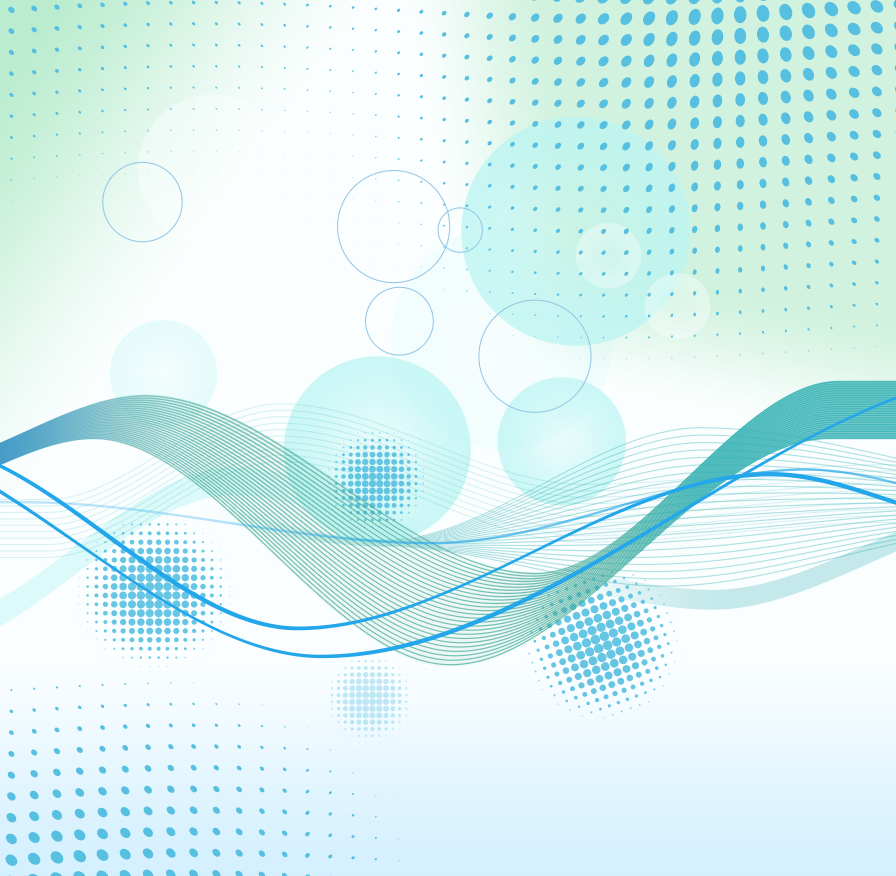
Give the GLSL for this background, as a Shadertoy shader.

```glsl
// Airy abstract backdrop: mint and sky washes, halftone dots, bubbles, flowing ribbons.
// Curves chain smoothsteps between crests and troughs; line sheets repeat between two
// curves, and each halftone dot is sized by the place of its cell.

const float UNITS = 750.0;  // design units per canvas height, y down
const float RIBBON_LINES = 26.0;
const float VEIL_LINES = 22.0;
const vec3 PAPER = vec3(0.985, 0.997, 1.0);
const vec3 SKY = vec3(0.83, 0.94, 0.995);
const vec3 MINT = vec3(0.73, 0.925, 0.81);
const vec3 PALE_MINT = vec3(0.82, 0.95, 0.875);
const vec3 AQUA = vec3(0.73, 0.96, 0.95);
const vec3 DOT_BLUE = vec3(0.34, 0.75, 0.88);
const vec3 STROKE_BLUE = vec3(0.14, 0.65, 0.92);
const vec3 RING_BLUE = vec3(0.58, 0.78, 0.9);
const vec3 SEA_GREEN = vec3(0.25, 0.66, 0.58);
const vec3 TEAL = vec3(0.2, 0.69, 0.7);
const vec3 DEEP_BLUE = vec3(0.2, 0.57, 0.76);

struct Curve { vec4 x; vec4 y; };  // four turning points
const Curve RIBBON_TOP = Curve(vec4(-80, 125, 460, 718), vec4(400, 338, 490, 326));
const Curve RIBBON_LOW = Curve(vec4(-90, 80, 385, 710), vec4(425, 376, 571, 376));
const Curve VEIL_TOP = Curve(vec4(100, 330, 600, 900), vec4(420, 462, 363, 410));
const Curve VEIL_LOW = Curve(vec4(100, 330, 570, 860), vec4(440, 468, 505, 455));
const Curve MIST = Curve(vec4(40, 240, 500, 760), vec4(425, 343, 412, 395));
const Curve LEFT_BAND = Curve(vec4(-70, 200, 420, 600), vec4(535, 400, 455, 470));
const Curve RIGHT_BAND = Curve(vec4(420, 610, 880, 990), vec4(480, 505, 425, 420));
const Curve STROKE_A = Curve(vec4(-70, 255, 660, 860), vec4(380, 538, 406, 450));
const Curve STROKE_B = Curve(vec4(-140, 275, 890, 999), vec4(370, 562, 315, 320));
const Curve STROKE_C = Curve(vec4(20, 370, 690, 900), vec4(430, 465, 402, 440));

// Bubbles: centre, radius, strength (negative is white)
const vec4 BUBBLES[8] = vec4[8](
  vec4(493, 198, 98, 0.75), vec4(323, 385, 80, 0.75), vec4(481, 378, 55, 0.72),
  vec4(182, 145, 64, -0.42), vec4(140, 320, 46, 0.32), vec4(521, 219, 28, -0.4),
  vec4(580, 262, 28, -0.4), vec4(430, 290, 95, 0.14));
const vec3 RINGS[5] = vec3[5](vec3(122, 173, 34), vec3(337, 194, 48),
  vec3(394, 197, 19), vec3(342, 275, 29), vec3(458, 305, 48));
// Dot clusters: centre, reach, spacing
const vec4 CLUSTERS[4] = vec4[4](vec4(132, 506, 86, 7.6), vec4(322, 411, 58, 6.2),
  vec4(515, 550, 86, 8.2), vec4(316, 598, 52, 5.8));

float pixel;  // design units per screen pixel

float cover(float d) { return clamp(0.5 - d / pixel, 0.0, 1.0); }

void paint(inout vec3 col, vec3 ink, float a) { col = mix(col, ink, a); }

mat2 turn(float a) { return mat2(cos(a), sin(a), -sin(a), cos(a)); }

float wave(float x, Curve c) {
  return c.y.x + dot(c.y.yzw - c.y.xyz, smoothstep(c.x.xyz, c.x.yzw, vec3(x)));
}

Curve lower(Curve c, float h) { return Curve(c.x, c.y + h); }

// Scales a vertical offset to a perpendicular distance
float tilt(float x, Curve c) {
  float slope = wave(x + 0.5, c) - wave(x - 0.5, c);
  return inversesqrt(1.0 + slope * slope);
}

float stroke(vec2 p, Curve c, float width) {
  return cover(abs(p.y - wave(p.x, c)) * tilt(p.x, c) - 0.5 * width);
}

float sheet(vec2 p, Curve top, Curve low) {
  return cover(wave(p.x, top) - p.y) * cover(p.y - wave(p.x, low));
}

float lines(vec2 p, Curve top, Curve low, float count) {
  float start = wave(p.x, top);
  float gap = max(wave(p.x, low) - start, 0.5) / count;
  float d = abs(fract((p.y - start) / gap) - 0.5) * gap;
  return cover(d * tilt(p.x, low) - 0.5) * sheet(p, top, low);
}

float dotShape(vec2 q, float r) { return cover(length(q) - r) * smoothstep(0.0, 1.2, r); }

// Tilted dots swelling toward the upper right and lower left
float cornerDots(vec2 p) {
  const vec2 CELL = vec2(19.5, 18.2);
  p.y += 7.0 * sin(p.x / 110.0);
  vec2 c = (floor(p / CELL) + 0.5) * CELL;
  float right = 6.6 * exp(-pow(abs(c.x - 650.0) / 250.0, 2.0)) * (1.0 - c.y / 335.0);
  float left = (1.0 + 2.0 * exp(-c.x / 130.0)) * (1.0 - c.y / 210.0);
  float corner = 5.8 * (1.0 - length((c - vec2(50, 750)) / vec2(330, 190)));
  float lean = c.x < 250.0 ? 0.8 : clamp((c.x - 625.0) / 130.0, -0.8, 0.8);
  vec2 q = turn(lean) * (p - c);
  return dotShape(q * vec2(0.88, 1.2).yx, max(corner, max(right, left)));
}

float clusterDots(vec2 p, vec4 k, float angle) {
  vec2 q = turn(angle) * (p - k.xy);
  vec2 c = (floor(q / k.w) + 0.5) * k.w;
  float fade = max(1.0 - length(c) / k.z, 0.0);
  return dotShape(q - c, k.w * 0.52 * sqrt(fade) * smoothstep(0.0, 0.7, fade));
}

void mainImage(out vec4 fragColor, in vec2 fragCoord) {
  pixel = UNITS / iResolution.y;
  vec2 p = vec2(fragCoord.x, iResolution.y - fragCoord.y) * pixel;

  // Soft washes
  vec3 col = mix(PAPER, SKY, smoothstep(540.0, 765.0, p.y));
  paint(col, MINT, 1.0 - smoothstep(20.0, 340.0, p.x + 0.7 * p.y));
  float fall = smoothstep(120.0, 240.0, p.y - 0.2 * p.x);
  paint(col, PALE_MINT, smoothstep(335.0, 470.0, p.x - 0.2 * p.y) * (1.0 - fall));

  // Bubbles, corner dots and rings
  for (int i = 0; i < 8; i++) {
    vec4 b = BUBBLES[i];
    float d = length(p - b.xy);
    float body = abs(b.w) * mix(0.45, 1.0, smoothstep(0.0, b.z, d));
    paint(col, b.w < 0.0 ? PAPER : AQUA, cover(d - b.z) * body);
  }
  paint(col, DOT_BLUE, cornerDots(p));
  for (int i = 0; i < 5; i++)
    paint(col, RING_BLUE, cover(abs(length(p - RINGS[i].xy) - RINGS[i].z) - 0.45));

  // Pale bands and thin veils
  float start = smoothstep(150.0, 400.0, p.x);
  paint(col, AQUA, 0.5 * (1.0 - start) * sheet(p, LEFT_BAND, lower(LEFT_BAND, 24.0)));
  paint(col, TEAL, 0.27 * smoothstep(460.0, 620.0, p.x) * sheet(p, RIGHT_BAND, lower(RIGHT_BAND, 17.0)));
  paint(col, TEAL, 0.17 * lines(p, MIST, lower(MIST, 55.0), 10.0));
  paint(col, TEAL, 0.38 * start * lines(p, VEIL_TOP, VEIL_LOW, VEIL_LINES));

  for (int i = 0; i < 4; i++)
    paint(col, DOT_BLUE, (i == 3 ? 0.35 : 0.9) * clusterDots(p, CLUSTERS[i], i == 2 ? 0.35 : 0.0));

  // Ribbon: solid ends, open lines between
  float leftEnd = 1.0 - smoothstep(-10.0, 190.0, p.x);
  float rightEnd = smoothstep(480.0, 620.0, p.x);
  vec3 ink = mix(mix(SEA_GREEN, DEEP_BLUE, leftEnd), TEAL, rightEnd);
  float fill = max(0.08, max(0.9 * leftEnd, 0.68 * rightEnd));
  paint(col, ink, fill * sheet(p, RIBBON_TOP, RIBBON_LOW));
  paint(col, ink, 0.72 * (1.0 - leftEnd) * lines(p, RIBBON_TOP, RIBBON_LOW, RIBBON_LINES));

  // Bright strokes
  float swell = 0.8 * sin(p.x / 90.0);
  paint(col, STROKE_BLUE, (0.3 + 0.35 * start) * stroke(p, STROKE_C, 2.0));
  paint(col, STROKE_BLUE, stroke(p, STROKE_A, 3.0 + swell));
  paint(col, STROKE_BLUE, stroke(p, STROKE_B, 3.0 - swell));
  fragColor = vec4(col, 1.0);
}
```
